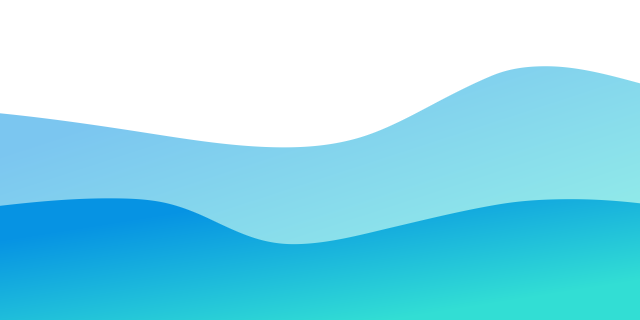
Write a Shadertoy shader that draws this background.

```glsl
// Two smooth waves over a white sky: a translucent one behind an opaque one.
// Each crest is a cubic Hermite spline, and each wave is filled with a
// diagonal blue-to-teal gradient stretched over its own bounding box.

const vec3 SKY = vec3(1.0);
const vec3 BLUE = vec3(0.024, 0.576, 0.890);
const vec3 TEAL = vec3(0.196, 0.871, 0.831);

const float ASPECT = 2.0;          // canvas width in canvas heights
const float BASE = -0.008;         // bottom of both waves
const float BACK_TOP = 0.793;
const float FRONT_TOP = 0.380;
const float BACK_OPACITY = 0.53;

// Gradient line inside a wave's box, measured from the top left
const vec2 GRADIENT_START = vec2(0.19, 0.12);
const vec2 GRADIENT_END = vec2(0.81, 0.88);
const vec2 GRADIENT_STOPS = vec2(0.05, 0.95);

// Crest knots: position, height, slope
const int KNOTS = 10;
const vec3 BACK_CREST[KNOTS] = vec3[KNOTS](
    vec3(-0.260, 0.669, -0.09), vec3(0.0, 0.646, -0.10),
    vec3(0.443, 0.587, -0.155), vec3(0.888, 0.5395, 0.0),
    vec3(1.120, 0.569, 0.29), vec3(1.354, 0.6745, 0.53),
    vec3(1.536, 0.763, 0.42), vec3(1.706, 0.793, 0.0),
    vec3(2.0, 0.7396, -0.27), vec3(2.266, 0.659, -0.33));
const vec3 FRONT_CREST[KNOTS] = vec3[KNOTS](
    vec3(0.0, 0.3568, 0.115), vec3(0.3385, 0.3802, 0.0),
    vec3(0.4948, 0.3703, -0.17), vec3(0.651, 0.3177, -0.47),
    vec3(0.7943, 0.2565, -0.32), vec3(0.9167, 0.237, 0.0),
    vec3(1.224, 0.289, 0.235), vec3(1.5625, 0.362, 0.165),
    vec3(1.7865, 0.3776, 0.0), vec3(2.0, 0.3646, -0.115));

// Cubic Hermite curve between two knots
float hermite(vec3 a, vec3 b, float x) {
    float span = b.x - a.x;
    float t = (x - a.x) / span;
    float s = 1.0 - t;
    return mix(a.y, b.y, t * t * (3.0 - 2.0 * t))
         + span * t * s * (a.z * s - b.z * t);
}

float crestHeight(vec3 knots[KNOTS], float x) {
    float height = knots[0].y;
    for (int i = 0; i < KNOTS - 1; i++) {
        if (x >= knots[i].x) height = hermite(knots[i], knots[i + 1], x);
    }
    return height;
}

// Antialiased cover of the area below a crest
float coverage(float above) {
    float pixel = length(vec2(dFdx(above), dFdy(above)));
    return clamp(0.5 - above / max(pixel, 1e-5), 0.0, 1.0);
}

vec3 waveColor(vec2 p, float top) {
    vec2 box = vec2(p.x / ASPECT, (top - p.y) / (top - BASE));
    vec2 line = GRADIENT_END - GRADIENT_START;
    float t = dot(box - GRADIENT_START, line) / dot(line, line);
    t = (t - GRADIENT_STOPS.x) / (GRADIENT_STOPS.y - GRADIENT_STOPS.x);
    return mix(BLUE, TEAL, clamp(t, 0.0, 1.0));
}

void mainImage(out vec4 fragColor, in vec2 fragCoord) {
    vec2 p = fragCoord / iResolution.xy * vec2(ASPECT, 1.0);

    float back = coverage(p.y - crestHeight(BACK_CREST, p.x));
    float front = coverage(p.y - crestHeight(FRONT_CREST, p.x));

    vec3 color = mix(SKY, waveColor(p, BACK_TOP), back * BACK_OPACITY);
    color = mix(color, waveColor(p, FRONT_TOP), front);
    fragColor = vec4(color, 1.0);
}
```
